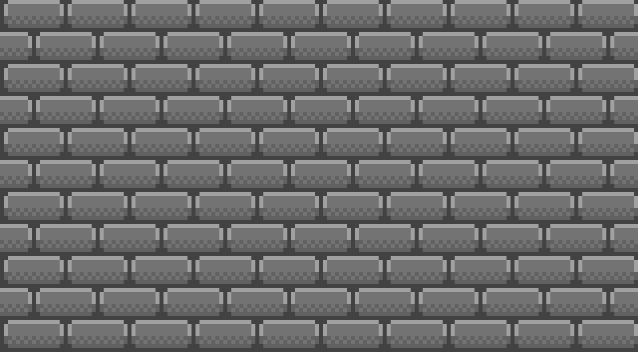
A WebGL 1 fragment shader for this texture:

```glsl
precision mediump float;
// Grey stone brick wall in chunky blocks: lit rims, dithered shade, dark mortar.

#define BRICKS_ACROSS 10.0
#define ROWS_DOWN 11.0
#define BLOCKS_PER_BRICK vec2(16.0, 8.0)
#define WALL_WIDTH 0.997
#define SAMPLES 4
#define MORTAR 0.26
#define SHADE 0.38
#define STONE 0.45
#define RIM 0.63
#define MARGIN 1.0

uniform vec2 u_resolution;

// Grey level of one block; cell (0,0) is the top left of a brick and its joint.
float brickTone(vec2 cell) {
  float lastColumn = BLOCKS_PER_BRICK.x - 1.0;
  float lastRow = BLOCKS_PER_BRICK.y - 1.0;
  bool atSide = cell.x < 1.5 || cell.x > lastColumn - 0.5;
  bool atTop = cell.y < 0.5;
  bool atBottom = cell.y > lastRow - 1.5;

  // Joints, with the corners of each brick notched away
  if (cell.x < 0.5 || cell.y > lastRow - 0.5) return MORTAR;
  if (atSide && (atTop || atBottom)) return MORTAR;

  // Lit top and sides, solid shade at the foot and lower ends
  if (atTop) return RIM;
  if (atBottom) return SHADE;
  if (cell.y < 3.5) return atSide ? RIM : STONE;
  if (atSide) return SHADE;

  // Two checkered rows blend the stone into the shade
  return mod(cell.x + cell.y, 2.0) < 0.5 ? SHADE : STONE;
}

// Wall tone at a point given from 0 to 1, measured from the top left.
float wallTone(vec2 p) {
  // Thin pale margin beyond the right end of the wall
  if (p.x > WALL_WIDTH) return MARGIN;
  p.x /= WALL_WIDTH;

  vec2 block = floor(p * vec2(BRICKS_ACROSS, ROWS_DOWN) * BLOCKS_PER_BRICK);
  float row = floor((block.y + 0.5) / BLOCKS_PER_BRICK.y);
  // Every second row shifts by half a brick
  block.x += mod(row, 2.0) * 0.5 * BLOCKS_PER_BRICK.x;
  vec2 cell = floor(mod(block + 0.5, BLOCKS_PER_BRICK));
  return brickTone(cell);
}

void main() {
  // Average a grid of samples to smooth the block edges
  float tone = 0.0;
  for (int i = 0; i < SAMPLES; i++) {
    for (int j = 0; j < SAMPLES; j++) {
      vec2 offset = (vec2(float(i), float(j)) + 0.5) / float(SAMPLES) - 0.5;
      vec2 uv = (gl_FragCoord.xy + offset) / u_resolution;
      tone += wallTone(vec2(uv.x, 1.0 - uv.y));
    }
  }
  gl_FragColor = vec4(vec3(tone / float(SAMPLES * SAMPLES)), 1.0);
}
```
